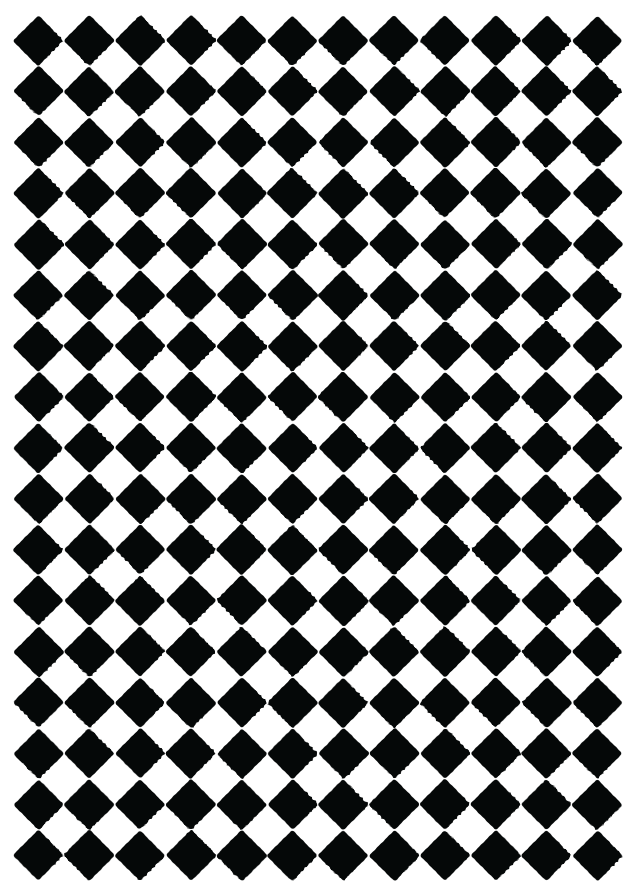
Write a Shadertoy shader that draws this pattern.

```glsl
// A 12 by 17 grid of black, hand-cut diamonds on white paper, nearly touching at the tips.
// Each cell draws a rounded square turned by 45 degrees, shifted and sized by a hash,
// with its edge chipped by layered sines that are strong only along part of the outline.

vec3 hash3(vec2 cell) {
    vec3 h = fract(cell.xyx * vec3(0.1031, 0.1130, 0.0973));
    h += dot(h, h.yzx + 33.33);
    return fract((h.xxy + h.yzz) * h.zyx);
}

float roundedBox(vec2 p, float halfSide, float radius) {
    vec2 d = abs(p) - halfSide + radius;
    return length(max(d, 0.0)) + min(max(d.x, d.y), 0.0) - radius;
}

// Offset of the outline: a faint wobble everywhere, scalloped chips in one patch
float edgeWear(vec2 p, vec3 seed) {
    vec3 phase = 6.2832 * seed;
    float wobble = sin(17.0 * p.x + phase.x) * sin(19.0 * p.y + phase.y)
                 + 0.6 * sin(41.0 * p.x + phase.z) * sin(37.0 * p.y + phase.x);
    float chips = abs(sin(23.0 * p.x + phase.y + 1.5 * sin(13.0 * p.y + phase.z)))
                + 0.5 * abs(sin(39.0 * p.y + phase.x));
    float angle = atan(p.y, p.x);
    float patchMask = smoothstep(0.35, 0.9, cos(angle + 0.8 + 3.6 * (seed.z - 0.5)));
    return 0.005 * wobble + 0.018 * patchMask * (chips - 0.8);
}

void mainImage(out vec4 fragColor, in vec2 fragCoord) {
    // Grid centred on the canvas, measured in cells
    vec2 count = vec2(12.0, 17.0);
    vec2 pitch = vec2(0.0567, 0.05685);
    vec2 grid = (fragCoord - 0.5 * iResolution.xy) / iResolution.y / pitch + 0.5 * (count - 1.0);
    vec2 cell = clamp(floor(grid + 0.5), vec2(0.0), count - 1.0);

    // Small shifts in place and size for each diamond
    vec3 seed = hash3(cell + 7.0);
    vec3 jitter = hash3(cell + 53.0) - 0.5;
    vec2 local = grid - cell - 0.02 * jitter.xy;

    vec2 turned = vec2(local.x + local.y, local.y - local.x) * 0.70711;
    float dist = roundedBox(turned, 0.357 + 0.008 * jitter.z, 0.05) + edgeWear(local, seed);

    float pixel = 1.0 / (iResolution.y * pitch.y);
    float ink = 1.0 - smoothstep(-0.7 * pixel, 0.7 * pixel, dist);
    fragColor = vec4(mix(vec3(1.0), vec3(0.02, 0.03, 0.03), ink), 1.0);
}
```
